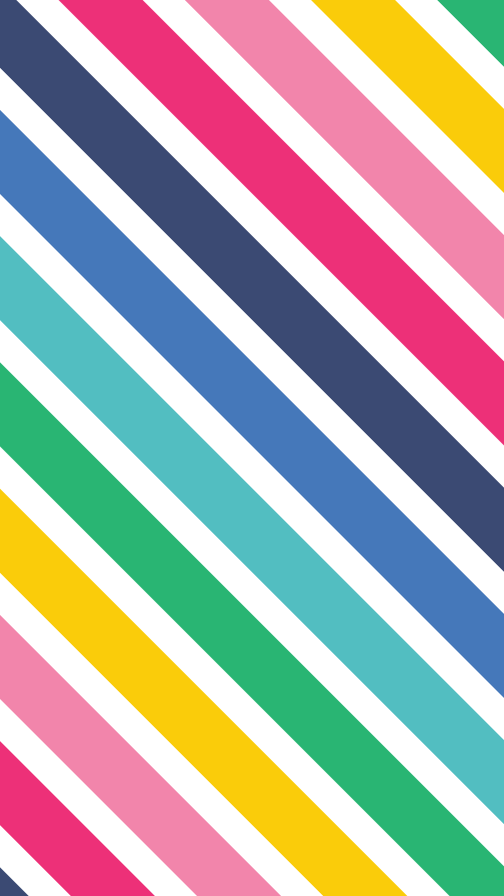
Give the GLSL for this pattern, as a WebGL 2 fragment shader.

```glsl
#version 300 es
precision highp float;
// Diagonal stripes falling to the right at 45 degrees on white.
// The distance across the stripes is cut into equal cells; each cell holds
// one centred stripe, and its colour cycles through a palette of seven.

uniform vec2 u_resolution;
out vec4 fragColor;

// Lengths are in units of the canvas height
const float PERIOD = 0.1409;       // vertical spacing of the stripes
const float FIRST_CELL = -0.0418;  // start of the navy cell on the left edge, from the top
const float STRIPE_SHARE = 0.666;  // part of each cell that is coloured
const int COLOR_COUNT = 7;

const vec3 WHITE = vec3(1.0);
const vec3 PALETTE[COLOR_COUNT] = vec3[COLOR_COUNT](
  vec3(0.23, 0.29, 0.45),  // navy
  vec3(0.27, 0.47, 0.73),  // blue
  vec3(0.32, 0.745, 0.757),  // teal
  vec3(0.16, 0.71, 0.45),  // green
  vec3(0.98, 0.80, 0.04),  // yellow
  vec3(0.95, 0.52, 0.67),  // pink
  vec3(0.93, 0.19, 0.47)   // magenta
);

// Palette colour of a cell, also for negative cell numbers
vec3 stripeColor(float cell) {
  return PALETTE[int(mod(cell + 0.5, float(COLOR_COUNT)))];
}

void main() {
  vec2 p = gl_FragCoord.xy / u_resolution.y;

  // Position across the stripes, counted in cells
  float across = (1.0 - p.y - p.x - FIRST_CELL) / PERIOD;
  float cell = floor(across);

  // Signed distance to the stripe edge, smoothed over one pixel
  float edge = abs(across - cell - 0.5) - 0.5 * STRIPE_SHARE;
  float pixel = sqrt(2.0) / (u_resolution.y * PERIOD);
  float coverage = clamp(0.5 - edge / pixel, 0.0, 1.0);

  fragColor = vec4(mix(WHITE, stripeColor(cell), coverage), 1.0);
}
```
